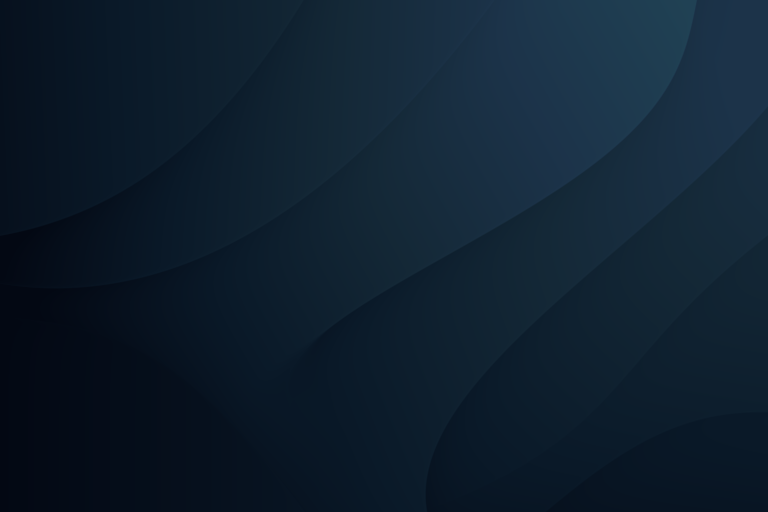
Reproduce this background procedurally as a WebGL 1 fragment shader.

```glsl
precision highp float;
// Overlapping dark blue sheets with curved edges, brightening to the upper right.

uniform vec2 u_resolution;

// Smooth quartic through five evenly spaced values, t from 0 to 4.
float curve(float t, float first, vec4 rest) {
  t = clamp(t, -1.0, 4.0);
  vec4 d1 = rest - vec4(first, rest.xyz);
  vec3 d2 = d1.yzw - d1.xyz;
  vec2 d3 = d2.yz - d2.xy;
  float d4 = d3.y - d3.x;
  float b2 = t * (t - 1.0) / 2.0;
  float b3 = b2 * (t - 2.0) / 3.0;
  float b4 = b3 * (t - 3.0) / 4.0;
  return first + d1.x * t + d2.x * b2 + d3.x * b3 + d4 * b4;
}

// Signed distance to a curve; along.x runs on its axis, along.y across it.
// Positive on the side of smaller along.y.
float edge(vec2 along, float start, float span, float first, vec4 rest) {
  float t = (along.x - start) / span;
  float value = curve(t, first, rest);
  float slope = (curve(t + 0.01, first, rest) - value) / (0.01 * span);
  return (value - along.y) / sqrt(1.0 + slope * slope);
}

// Linear tone gradient: base level plus change per unit of x and y.
float gradient(vec2 p, float base, vec2 change) {
  return base + dot(p, change);
}

// Lays a sheet over the tone below, with a cast shadow and a faint lit rim.
float sheet(float under, float d, float tone, float depth, float soft) {
  float shadow = 0.26 * depth * exp(-max(-d, 0.0) / 0.035);
  float rim = 0.22 * depth * exp(-abs(d) / 0.003);
  return mix(under - shadow, tone + rim, smoothstep(-soft, soft, d));
}

// Five-stop ramp from near black to muted teal blue.
vec3 ramp(float tone) {
  vec3 c = mix(vec3(0.012, 0.032, 0.075), vec3(0.038, 0.098, 0.157), clamp(tone, 0.0, 1.0));
  c = mix(c, vec3(0.078, 0.157, 0.214), clamp(tone - 1.0, 0.0, 1.0));
  c = mix(c, vec3(0.109, 0.200, 0.288), clamp(tone - 2.0, 0.0, 1.0));
  return mix(c, vec3(0.125, 0.255, 0.328), clamp(tone - 3.0, 0.0, 1.0));
}

void main() {
  // x spans 0 to 1.5 rightward, y spans 0 to 1 downward.
  vec2 p = gl_FragCoord.xy / u_resolution;
  p = vec2(1.5 * p.x, 1.0 - p.y);
  float soft = 1.0 / u_resolution.y;

  // Lower right sheets
  float tone = gradient(p, 2.13, vec2(0.3, -1.8));
  float mound = edge(p, 1.031, 0.117, 1.029, vec4(0.934, 0.859, 0.816, 0.805));
  tone = sheet(tone, mound, gradient(p, 2.5, vec2(0.3, -2.0)), 0.4, soft);

  float outer = edge(p.yx, 0.453, 0.137, 1.508, vec4(1.352, 1.229, 1.088, 0.820));
  float outerFade = 1.0 - 0.8 * smoothstep(0.6, 0.85, p.y);
  tone = sheet(tone, outer, gradient(p, 1.12, vec2(1.2, -1.4)), 0.6 * outerFade, soft);

  float sweep = edge(p.yx, 0.219, 0.195, 1.490, vec4(1.289, 1.066, 0.889, 0.834));
  float sweepTone = min(gradient(p, 0.3, vec2(2.0, -0.8)), 3.0);
  tone = sheet(tone, sweep, sweepTone, 0.7, soft);

  // Bright central sheet, its edge dissolving toward the bottom
  float center = edge(p.yx, 0.0, 0.195, 1.361, vec4(1.287, 1.059, 0.725, 0.566));
  float dissolve = smoothstep(0.64, 0.84, p.y);
  tone = sheet(tone, center, gradient(p, 0.8, vec2(2.4, -1.4)),
               1.0 - dissolve, mix(soft, 0.12, dissolve));

  // Dark lower left hill
  float hill = -edge(p, 0.0, 0.156, 0.615, vec4(0.641, 0.707, 0.844, 1.039));
  tone = sheet(tone, hill, gradient(p, 0.0, vec2(1.2, 0.0)), 0.3, soft);

  // Upper left sheets
  float middle = edge(p, 0.0, 0.273, 0.555, vec4(0.543, 0.420, 0.180, -0.184));
  tone = sheet(tone, middle, gradient(p, -0.05, vec2(3.1, 0.1)), 1.0, soft);

  float corner = edge(p, 0.0, 0.176, 0.461, vec4(0.406, 0.293, 0.098, -0.205));
  tone = sheet(tone, corner, gradient(p, 0.5, vec2(2.3, -0.1)), 0.8, soft);

  gl_FragColor = vec4(ramp(tone), 1.0);
}
```
